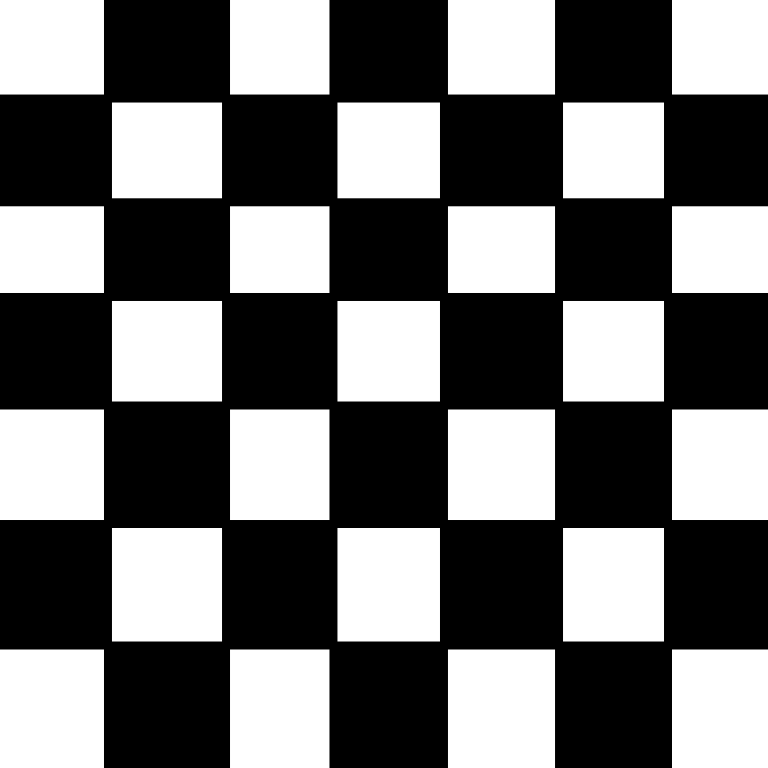
Reproduce this pattern procedurally as a Shadertoy shader.

```glsl
const int LINE_COUNT = 6;
const float HALF_LINE = 0.0052;
const vec3 BLACK = vec3(0.0);
const vec3 WHITE = vec3(1.0);

// Returns the cell index (x) and the distance to the nearest grid line (y).
vec2 locateCell(float position, float lines[LINE_COUNT]) {
    float index = 0.0;
    float nearest = 1.0;
    for (int i = 0; i < LINE_COUNT; i++) {
        index += step(lines[i], position);
        nearest = min(nearest, abs(position - lines[i]));
    }
    return vec2(index, nearest);
}

// Antialiased coverage of a cell outside its bordering lines.
float cellCoverage(float lineDistance, float halfWidth, float pixel) {
    return clamp((lineDistance - halfWidth) / pixel + 0.5, 0.0, 1.0);
}

void mainImage(out vec4 fragColor, in vec2 fragCoord) {
    vec2 uv = fragCoord / iResolution.xy;
    vec2 pixel = 1.0 / iResolution.xy;

    // Uneven spacing of the seven columns and seven rows
    float columnLines[LINE_COUNT] = float[](0.1406, 0.2943, 0.4342, 0.5781, 0.7279, 0.8698);
    float rowLines[LINE_COUNT] = float[](0.1595, 0.3177, 0.4720, 0.6133, 0.7366, 0.8717);

    vec2 column = locateCell(uv.x, columnLines);
    vec2 row = locateCell(uv.y, rowLines);

    // Alternate cells, inset by the black grid lines
    float isLight = 1.0 - mod(column.x + row.x, 2.0);
    float coverage = cellCoverage(column.y, HALF_LINE, pixel.x)
                   * cellCoverage(row.y, HALF_LINE, pixel.y);

    fragColor = vec4(mix(BLACK, WHITE, isLight * coverage), 1.0);
}
```
